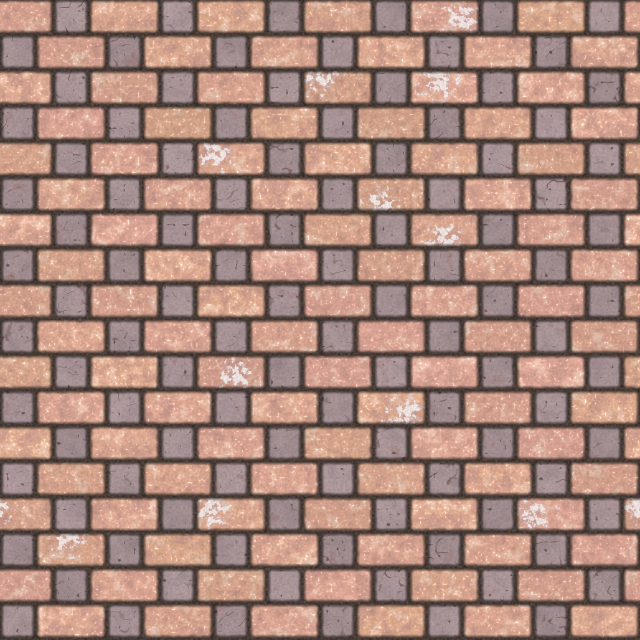
A WebGL 1 fragment shader for this texture:

```glsl
precision highp float;

// Paving of long pink stones alternating with square slate stones, each row
// shifted by half a repeat. Rounded-box distances give joints and worn edges;
// wrapping gradient noise, seeded per stone, gives clouds, grain and veins.

uniform vec2 u_resolution;

const float ROWS = 18.0;      // stone heights per canvas side
const float REPEAT = 3.0;     // one square plus one long stone
const float JOINT = 0.042;    // half the joint width, in stone heights
const float CORNER = 0.13;

const vec3 PINK = vec3(0.86, 0.645, 0.585);
const vec3 ORANGE = vec3(0.86, 0.665, 0.55);
const vec3 PALE = vec3(0.90, 0.78, 0.72);
const vec3 DULL = vec3(0.74, 0.57, 0.52);
const vec3 QUARTZ = vec3(0.94, 0.90, 0.89);
const vec3 LILAC = vec3(0.75, 0.68, 0.71);
const vec3 SLATE = vec3(0.65, 0.57, 0.58);
const vec3 RUST = vec3(0.53, 0.39, 0.36);
const vec3 GROUT = vec3(0.27, 0.225, 0.20);

vec3 hash(vec2 p, float seed) {
  vec3 q = fract(vec3(p, seed) * vec3(0.1031, 0.1030, 0.0973));
  q += dot(q, q.yzx + 33.33);
  return fract((q.xxy + q.yzz) * q.zyx);
}

float corner(vec2 cell, vec2 offset, vec2 f, float period, float seed) {
  float angle = 6.2832 * hash(mod(cell + offset, period), seed).x;
  return dot(vec2(cos(angle), sin(angle)), f - offset);
}

// Gradient noise, roughly -0.7 to 0.7, wrapping after a whole period
float noise(vec2 p, float period, float seed) {
  vec2 i = floor(p), f = p - i;
  vec2 w = f * f * f * (f * (f * 6.0 - 15.0) + 10.0);
  float low = mix(corner(i, vec2(0.0), f, period, seed),
                  corner(i, vec2(1.0, 0.0), f, period, seed), w.x);
  float high = mix(corner(i, vec2(0.0, 1.0), f, period, seed),
                   corner(i, vec2(1.0), f, period, seed), w.x);
  return mix(low, high, w.y);
}

float scaledNoise(vec2 p, float scale, float seed) {
  return noise(p * scale, ROWS * scale, seed);
}

float clouds(vec2 p, float scale, float seed) {
  float sum = 0.0, amp = 1.0;
  for (int i = 0; i < 3; i++) {
    sum += amp * scaledNoise(p, scale, seed + float(i));
    scale *= 2.0;
    amp *= 0.55;
  }
  return sum;
}

float roundBox(vec2 p, vec2 halfSize, float radius) {
  vec2 q = abs(p) - halfSize + radius;
  return length(max(q, 0.0)) + min(max(q.x, q.y), 0.0) - radius;
}

vec3 longStone(vec2 p, vec2 local, vec3 rnd, float seed, float grain) {
  float cloud = clouds(p, 2.0, seed);
  float mottle = clouds(p, 5.0, seed + 7.0);
  vec3 col = mix(PINK, ORANGE, clamp(rnd.x + 0.5 * cloud, 0.0, 1.0));
  col = mix(col, PALE, 0.65 * smoothstep(0.05, 0.6, cloud + 0.4 * mottle));
  col = mix(col, DULL, 0.65 * smoothstep(0.05, 0.65, 0.5 * rnd.y - cloud - 0.2));
  col *= 0.95 + 0.09 * rnd.y + 0.09 * mottle;
  col += 0.16 * smoothstep(0.2, 0.5, grain) * smoothstep(-0.2, 0.4, mottle);

  // White crystalline patch with a lilac fringe on a few stones
  vec2 spot = (hash(rnd.xy * 50.0, seed).xy - 0.5) * vec2(1.5, 0.8);
  float patchy = 0.45 - length(local - spot) + 0.8 * mottle;
  float chosen = step(0.82, rnd.z);
  col = mix(col, LILAC, 0.5 * chosen * smoothstep(0.0, 0.15, patchy));
  return mix(col, QUARTZ, 0.9 * chosen * smoothstep(0.1, 0.35, patchy));
}

vec3 squareStone(vec2 p, vec3 rnd, float seed) {
  float cloud = clouds(p, 2.0, seed);
  vec3 col = SLATE * (0.95 + 0.09 * rnd.x + 0.09 * cloud);
  col = mix(col, RUST, 0.45 * rnd.y * smoothstep(0.15, 0.6, cloud));

  // Slanted cracks; whole-number shear keeps the noise wrapping
  vec2 sheared = vec2(p.x + p.y, 2.0 * p.y - p.x);
  float ridge = abs(noise(sheared, ROWS, seed + 11.0) + 0.25 * cloud);
  float broken = smoothstep(-0.1, 0.3, scaledNoise(p, 3.0, seed + 13.0));
  col = mix(col, RUST * 0.8, 0.75 * rnd.z * broken * (1.0 - smoothstep(0.01, 0.06, ridge)));
  float pits = smoothstep(0.38, 0.55, scaledNoise(p, 7.0, seed + 17.0));
  return col * (1.0 - 0.35 * pits);
}

void main() {
  vec2 p = gl_FragCoord.xy / u_resolution * ROWS - vec2(0.0, 0.035);
  float pixel = ROWS / min(u_resolution.x, u_resolution.y);

  // Find the stone and the position within it
  float row = floor(p.y);
  float x = p.x + 0.5 * REPEAT * mod(row, 2.0);
  float column = floor(x / REPEAT);
  float along = x - REPEAT * column;
  float isLong = step(1.0, along);
  vec2 halfSize = vec2(mix(0.5, 1.0, isLong), 0.5);
  vec2 local = vec2(along - mix(0.5, 2.0, isLong), p.y - row - 0.5);
  vec2 id = vec2(2.0 * mod(column, ROWS / REPEAT) + isLong, mod(row, ROWS));
  vec3 rnd = hash(id, 3.7);
  float seed = 90.0 * hash(id, 21.3).x;

  // Stone face, darkened towards its worn edge
  float grain = scaledNoise(p, 14.0, 5.0);
  float rough = scaledNoise(p, 6.0, 2.0);
  float dist = roundBox(local, halfSize - JOINT, CORNER) + 0.022 * rough + 0.012 * grain;
  vec3 stone = isLong > 0.5 ? longStone(p, local, rnd, seed, grain)
                            : squareStone(p, rnd, seed);
  stone *= 1.0 + 0.09 * grain;
  stone *= mix(0.52, 1.0, smoothstep(0.0, 0.10, -dist));

  vec3 grout = GROUT * (1.0 + 0.45 * grain + 0.3 * rough);
  float soft = 0.012 + 0.6 * pixel;
  gl_FragColor = vec4(mix(stone, grout, smoothstep(-soft, soft, dist)), 1.0);
}
```
